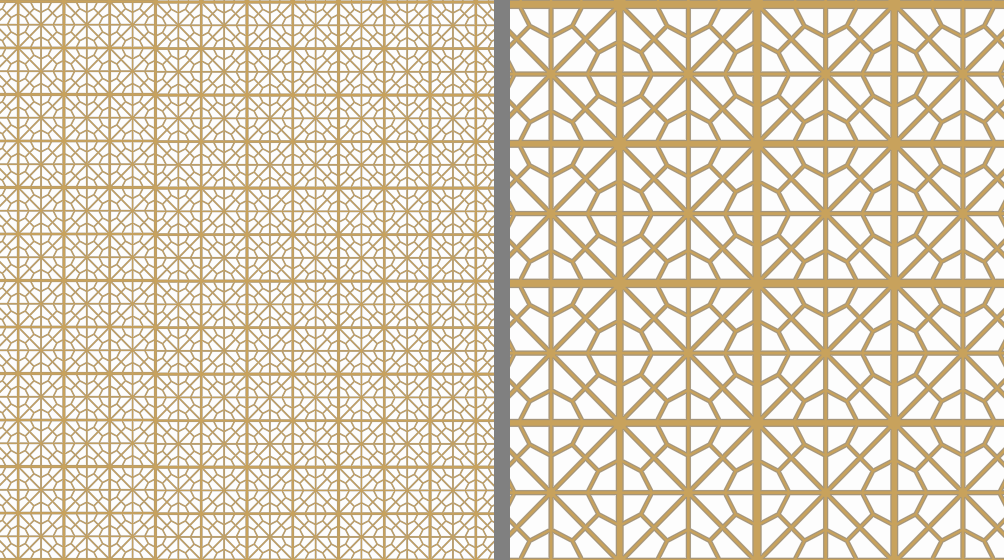
Left, the full canvas; right, a detail of the centre.
Reproduce this pattern procedurally as a WebGL 2 fragment shader.

```glsl
#version 300 es
precision highp float;
// Golden lattice screen: square cells with eight-ray stars and octagon rosettes on white.

uniform vec2 u_resolution;
out vec4 fragColor;

const vec2 CELLS = vec2(10.794, 12.04);   // cells across and down the canvas
const vec2 ORIGIN = vec2(0.397, 0.031);   // first bar crossing from the top left, in cells
const float PANEL_EDGE = 3.0;             // bar where two panels join
const float PANEL_DROP = 0.013;           // step between the panels, in cells

// Half widths and radii, in cells
const float FRAME_HALF = 0.029;
const float SEAM_EXTRA = 0.005;           // every second frame bar is heavier
const float AXIS_HALF = 0.019;
const float DIAGONAL_HALF = 0.019;
const float RING_HALF = 0.017;
const float FRAME_KNOT = 0.060;
const float STAR_KNOT = 0.043;
const float RING_RADIUS = 0.235;          // ring vertex on the axes
const float RING_CORNER = 0.155;          // ring vertex on its diagonals, per axis
const float OUTLINE = 0.009;

const vec3 PAPER = vec3(0.992);
const vec3 GOLD = vec3(0.785, 0.635, 0.360);
const vec3 EDGE_GREY = vec3(0.640, 0.580, 0.480);

float segment(vec2 p, vec2 a, vec2 b) {
    vec2 along = b - a;
    float t = clamp(dot(p - a, along) / dot(along, along), 0.0, 1.0);
    return length(p - a - along * t);
}

// Signed distance to the bars, with p in cells
float lattice(vec2 p) {
    vec2 node = round(p);
    vec2 q = abs(p - node);               // frame crossing at 0, star centre at 0.5

    // Frame, with heavier alternate bars
    vec2 heavy = mod(node + vec2(0.0, 1.0), 2.0);
    vec2 frame = q - FRAME_HALF - SEAM_EXTRA * heavy;
    float d = min(frame.x, frame.y);

    // Thin axes and diagonal through the star
    vec2 axis = 0.5 - q - AXIS_HALF;
    d = min(d, min(axis.x, axis.y));
    d = min(d, abs(q.x - q.y) * 0.70711 - DIAGONAL_HALF);

    // Octagon ring around the side midpoint, folded over the diagonal
    vec2 m = vec2(0.5 - max(q.x, q.y), min(q.x, q.y));
    vec2 corner = vec2(RING_CORNER);
    float ring = segment(m, vec2(RING_RADIUS, 0.0), corner);
    ring = min(ring, segment(m, corner, vec2(0.0, RING_RADIUS)));
    ring = min(ring, segment(m, corner, vec2(0.25)));
    d = min(d, ring - RING_HALF);

    // Knots where the rays meet
    d = min(d, length(q) - FRAME_KNOT);
    return min(d, length(q - 0.5) - STAR_KNOT);
}

void main() {
    vec2 uv = gl_FragCoord.xy / u_resolution;
    vec2 p = vec2(uv.x, 1.0 - uv.y) * CELLS - ORIGIN;
    p.y -= PANEL_DROP * step(PANEL_EDGE, p.x);

    float d = lattice(p);
    float soft = 0.7 * CELLS.y / u_resolution.y;
    float bar = smoothstep(soft, -soft, d);
    float core = smoothstep(soft, -soft, d + OUTLINE);

    vec3 color = mix(PAPER, EDGE_GREY, bar);
    color = mix(color, GOLD, core);
    fragColor = vec4(color, 1.0);
}
```
